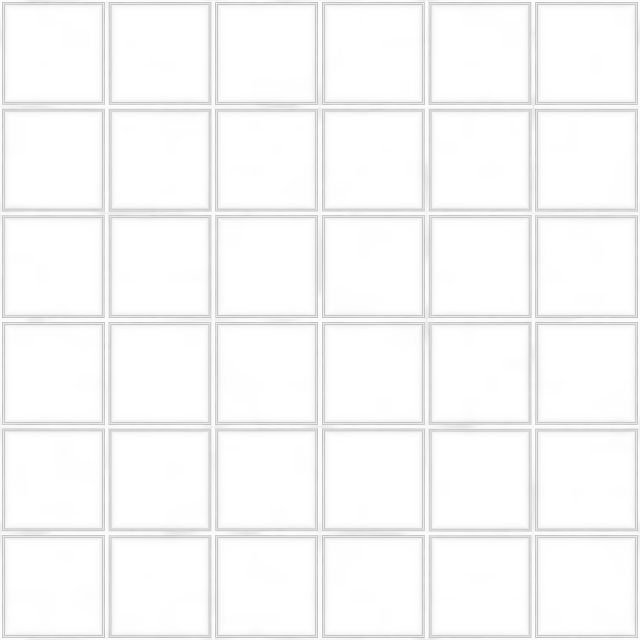
Reproduce this pattern procedurally as a Shadertoy shader.

```glsl
// White square tiles with thin double grey outlines, soft inner shading and faintly worn pale joints.

const float TILES = 6.0;            // repeats across and down
const float OUTER_LINE = 0.0225;    // line positions, in tile units from the tile border
const float INNER_LINE = 0.0400;
const float OUTER_WIDTH = 0.0060;
const float INNER_WIDTH = 0.0060;
const float SHADE_DEPTH = 0.020;    // reach of the soft shading inside the frame
const float SHADE_STRENGTH = 0.09;
const float JITTER = 0.0012;        // offset of the frame from tile to tile
const float WEAR = 0.30;            // uneven ink along the lines
const float SMUDGE = 0.07;          // dirt in the joints
const vec3 FACE_COLOR = vec3(1.0);
const vec3 JOINT_COLOR = vec3(0.985);
const vec3 BEVEL_COLOR = vec3(0.915);
const vec3 OUTER_COLOR = vec3(0.64);
const vec3 INNER_COLOR = vec3(0.68);

float hash(vec2 p) {
    vec3 q = fract(vec3(p.xyx) * 0.1031);
    q += dot(q, q.yzx + 33.33);
    return fract((q.x + q.y) * q.z);
}

// Value noise over the unit canvas, wrapping after whole cell counts
float wrapNoise(vec2 uv, vec2 cells) {
    vec2 p = uv * cells;
    vec2 i = floor(p);
    vec2 f = fract(p);
    f = f * f * (3.0 - 2.0 * f);
    vec2 a = mod(i, cells);
    vec2 b = mod(i + 1.0, cells);
    return mix(mix(hash(a), hash(vec2(b.x, a.y)), f.x),
               mix(hash(vec2(a.x, b.y)), hash(b), f.x), f.y);
}

// Share of a pixel at distance d that lies between two distances
float bandCoverage(float d, float from, float to, float pixel) {
    float low = max(d - 0.5 * pixel, from);
    float high = min(d + 0.5 * pixel, to);
    return max(high - low, 0.0) / pixel;
}

float lineCoverage(float d, float center, float width, float pixel) {
    return bandCoverage(d, center - 0.5 * width, center + 0.5 * width, pixel);
}

void mainImage(out vec4 fragColor, in vec2 fragCoord) {
    vec2 uv = fragCoord / iResolution.xy;
    float pixel = TILES / min(iResolution.x, iResolution.y);
    vec2 tile = floor(uv * TILES);
    vec2 local = fract(uv * TILES) - 0.5;

    // Distance inward from the border of a slightly displaced tile
    vec2 shift = vec2(hash(tile + 3.7), hash(tile + 41.3)) - 0.5;
    vec2 q = abs(local - shift * 2.0 * JITTER);
    float d = 0.5 - max(q.x, q.y);

    // Joint with smudges stretched along its direction
    float alongX = wrapNoise(uv, vec2(18.0, 120.0));
    float alongY = wrapNoise(uv + 0.5, vec2(120.0, 18.0));
    float dirt = q.y > q.x ? alongX : alongY;
    vec3 joint = JOINT_COLOR - SMUDGE * smoothstep(0.55, 1.0, dirt);

    // Face with soft shading by the frame and a barely visible mottle
    float inside = max(d - INNER_LINE, 0.0);
    float mottle = wrapNoise(uv, vec2(30.0));
    float shade = SHADE_STRENGTH * exp(-inside / SHADE_DEPTH);
    shade *= 0.85 + 0.3 * mottle;
    vec3 face = FACE_COLOR - shade - 0.006 * smoothstep(0.6, 1.0, mottle);

    // Bevel between the two outlines
    vec3 color = mix(joint, face, bandCoverage(d, INNER_LINE, 1.0, pixel));
    color = mix(color, BEVEL_COLOR, bandCoverage(d, OUTER_LINE, INNER_LINE, pixel));

    // Outlines with uneven ink
    float ink = 1.0 - WEAR * wrapNoise(uv, vec2(96.0));
    float outer = lineCoverage(d, OUTER_LINE, OUTER_WIDTH, pixel);
    float inner = lineCoverage(d, INNER_LINE, INNER_WIDTH, pixel);
    color = mix(color, OUTER_COLOR, outer * ink);
    color = mix(color, INNER_COLOR, inner * (0.5 + 0.5 * ink));

    fragColor = vec4(clamp(color, 0.0, 1.0), 1.0);
}
```
